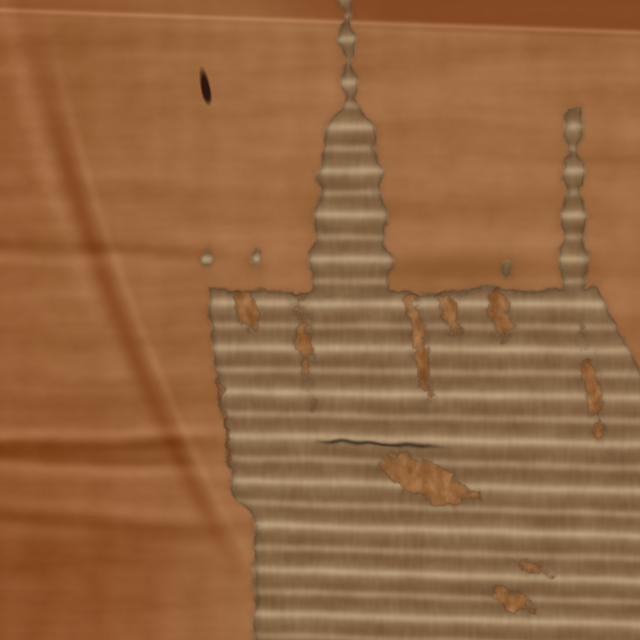
Reproduce this texture procedurally as a Shadertoy shader.

```glsl
float ramp(float a, float b, float x) { return clamp((x - a) / (b - a), 0.0, 1.0); }

vec2 gradient(vec2 cell) {
    vec3 h = fract(cell.xyx * vec3(0.1031, 0.1030, 0.0973));
    h += dot(h, h.yzx + 33.33);
    float angle = 6.2832 * fract((h.x + h.y) * h.z);
    return vec2(cos(angle), sin(angle));
}

float noise(vec2 p) {
    vec2 i = floor(p), f = p - i, u = f * f * (3.0 - 2.0 * f);
    vec2 e = vec2(1, 0);
    return mix(mix(dot(gradient(i), f), dot(gradient(i + e), f - e), u.x),
               mix(dot(gradient(i + e.yx), f - e.yx), dot(gradient(i + 1.0), f - 1.0), u.x), u.y);
}

float fbm(vec2 p) {
    return noise(p) + 0.5 * noise(p * 2.1 + 7.0) + 0.25 * noise(p * 4.3 + 19.0);
}

float ellipseDist(vec2 q, vec2 r) { return (length(q / r) - 1.0) * min(r.x, r.y); }

// Phase of the corrugation, increasing downwards, sagging at the lower right
float flutePhase(vec2 p) {
    float sag = 0.03 * (p.x - 0.36) * ramp(0.55, 0.2, p.y);
    return 6.2832 * (0.733 - p.y - sag + 0.0025 * noise(p * vec2(9, 14))) / 0.069;
}

// Negative where the top sheet has been torn away
float tearDist(vec2 p, float phase) {
    float left = 0.326 + 0.036 * ramp(0.5, 0.24, p.y) + 0.035 * ramp(0.225, 0.195, p.y);
    float right = 0.93 + 0.1 * ramp(0.56, 0.36, p.y);
    float body = max(max(left - p.x, p.x - right), p.y - 0.548 - 0.012 * noise(p * vec2(14, 3)));

    float notch = 0.004 * cos(phase);
    float wide = 0.009 + 0.03 * ramp(0.85, 0.79, p.y) + 0.024 * ramp(0.8, 0.58, p.y);
    float tallSpire = abs(p.x - 0.547 + 0.04 * max(p.y - 0.85, 0.0)) - wide - notch;
    float narrow = 0.012 + 0.01 * ramp(0.75, 0.57, p.y);
    float shortSpire = max(abs(p.x - 0.896) - narrow - notch, p.y - 0.83);
    float d = min(body, max(min(tallSpire, shortSpire), 0.53 - p.y));

    vec2 chips[3] = vec2[3](vec2(0.323, 0.595), vec2(0.4, 0.597), vec2(0.792, 0.581));
    for (int i = 0; i < 3; i++) d = min(d, ellipseDist(p - chips[i], vec2(0.007, 0.011)));
    return d + 0.007 * fbm(p * 48.0);
}

// Paper fibres still stuck to the flutes
float scrapDist(vec2 p) {
    vec4 scraps[10] = vec4[10](
        vec4(0.384, 0.52, 0.018, 0.03), vec4(0.473, 0.475, 0.009, 0.06),
        vec4(0.655, 0.465, 0.011, 0.065), vec4(0.703, 0.51, 0.012, 0.03),
        vec4(0.782, 0.51, 0.016, 0.03), vec4(0.926, 0.39, 0.01, 0.06),
        vec4(0.665, 0.25, 0.062, 0.03), vec4(0.8, 0.063, 0.03, 0.015),
        vec4(0.835, 0.11, 0.022, 0.008), vec4(0.345, 0.33, 0.009, 0.06));
    float d = 1.0;
    for (int i = 0; i < 10; i++) {
        vec2 q = p - scraps[i].xy;
        q += vec2(0.15 * q.y, 0.35 * q.x);
        d = min(d, ellipseDist(q, scraps[i].zw));
    }
    return d + 0.013 * fbm(p * 42.0 + 5.0);
}

vec3 paper(vec2 p) {
    float streaks = fbm(p * vec2(2.5, 20)) + 0.4 * noise(p * vec2(24, 3));
    vec3 col = mix(vec3(0.62, 0.42, 0.26), vec3(0.57, 0.35, 0.19), 0.8 * ramp(0.4, 0.05, p.x));
    col = mix(col, vec3(0.52, 0.285, 0.13), 0.75 * ramp(0.45, 0.1, p.y) * ramp(0.4, 0.15, p.x));
    col += 0.055 * streaks + 0.018 * fbm(p * 32.0);

    // Dark strip and bright crease along the top
    float top = p.y - 0.984 + 0.035 * p.x;
    col = mix(col, vec3(0.49, 0.26, 0.12), ramp(-0.012, 0.008, top) * mix(0.35, 0.85, ramp(0.4, 0.6, p.x)));
    col += 0.09 * exp(-pow(top / 0.004, 2.0));

    // Curved diagonal fold with a pale flank
    float s = 1.0 - p.y;
    float fold = p.x - (0.04 + 0.2 * s + 0.19 * s * s);
    float fade = ramp(0.0, 0.25, s) * ramp(0.95, 0.75, s);
    col = mix(col, vec3(0.49, 0.25, 0.11), 0.65 * fade * exp(-pow(fold / 0.017, 2.0)));
    col += 0.045 * exp(-pow((fold + 0.035) / 0.018, 2.0)) * ramp(0.65, 0.3, s);
    col += 0.035 * fade * exp(-pow((fold - 0.028) / 0.008, 2.0));

    // Horizontal creases: height, slope, width, strength
    vec4 creases[4] = vec4[4](vec4(0.607, -0.03, 0.016, 0.1), vec4(0.311, 0.02, 0.014, -0.17),
                              vec4(0.278, -0.03, 0.013, 0.13), vec4(0.208, -0.09, 0.018, -0.12));
    for (int i = 0; i < 4; i++) {
        vec4 c = creases[i];
        float d = (p.y - c.x - c.y * p.x + 0.006 * noise(p * 9.0)) / c.z;
        col -= c.w * d * exp(-d * d) * ramp(0.38, 0.24, p.x);
    }
    float stain = exp(-dot((p - vec2(0.71, 0.582)) / vec2(0.1, 0.02), (p - vec2(0.71, 0.582)) / vec2(0.1, 0.02)));
    return mix(col, vec3(0.5, 0.31, 0.15), 0.6 * stain);
}

vec3 flutes(vec2 p, float phase) {
    float ridge = 0.2 * cos(phase) + 0.36 * cos(2.0 * phase + 0.6 * sin(2.0 * phase));
    float grain = 0.22 * fbm(p * vec2(18, 30)) + 0.13 * noise(p * vec2(130, 35));
    vec3 col = mix(vec3(0.46, 0.34, 0.22), vec3(0.67, 0.56, 0.425), 0.56 + ridge + grain);
    float crack = p.y - 0.311 + 0.05 * (p.x - 0.5) + 0.006 * noise(p * 30.0);
    float span = ramp(0.49, 0.52, p.x) * ramp(0.7, 0.66, p.x);
    return col * (1.0 - 0.5 * span * exp(-pow(crack / 0.003, 2.0)));
}

void mainImage(out vec4 fragColor, in vec2 fragCoord) {
    vec2 p = fragCoord / iResolution.xy;
    float soft = max(0.003, 1.0 / iResolution.y);
    float phase = flutePhase(p);
    float tear = tearDist(p, phase), scrap = scrapDist(p);

    vec3 fibre = vec3(0.59, 0.39, 0.22) + 0.14 * fbm(p * vec2(55, 35));
    vec3 inner = mix(flutes(p, phase), fibre, 0.85 * ramp(soft, -soft, scrap));
    inner *= 1.0 - 0.18 * exp(-abs(scrap) / 0.003);
    vec3 col = mix(paper(p), inner, ramp(soft, -soft, tear));
    col *= 1.0 - 0.2 * exp(-abs(tear + 0.002) / 0.004);

    // Dark puncture with a thin tail
    vec2 q = p - vec2(0.322, 0.858);
    q.x += 0.18 * q.y;
    float puncture = length(q / vec2(0.008, q.y > 0.0 ? 0.036 : 0.022));
    col = mix(col, vec3(0.17, 0.09, 0.05), ramp(1.1, 0.6, puncture));
    fragColor = vec4(clamp(col, 0.0, 1.0), 1.0);
}
```
